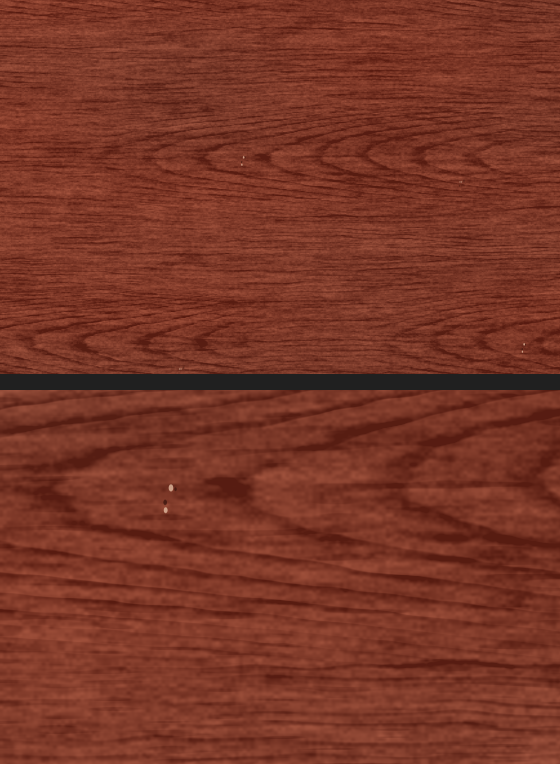
Top, the full canvas; bottom, a detail of the centre.
Give the GLSL for this texture, as a WebGL 2 fragment shader.

```glsl
#version 300 es
precision highp float;
// Draws a reddish brown wood veneer with arched growth rings, long fibres and fine pores.

uniform vec2 u_resolution;
out vec4 fragColor;

const vec2 LEAF = vec2(1.5, 0.5);      // size of one repeat of the arched figure
const float LEAF_BASE = 0.33;          // lower edge of the middle leaf
const float ARCH_WIDTH = 0.022;        // opening of the arches
const float RINGS_PER_UNIT = 7.0;
const float LINES_PER_UNIT = 70.0;
const vec3 DARK_WOOD = vec3(0.34, 0.112, 0.07);
const vec3 LIGHT_WOOD = vec3(0.62, 0.318, 0.235);
const vec3 PALE_CHIP = vec3(0.86, 0.70, 0.60);

float hash(vec2 cell) {
    vec3 q = fract(vec3(cell.xyx) * vec3(0.1031, 0.1030, 0.0973));
    q += dot(q, q.yzx + 33.33);
    return fract((q.x + q.y) * q.z);
}

// Smooth value noise, centred on zero
float noise(vec2 p) {
    vec2 i = floor(p), f = fract(p);
    f = f * f * (3.0 - 2.0 * f);
    float low = mix(hash(i), hash(i + vec2(1, 0)), f.x);
    float high = mix(hash(i + vec2(0, 1)), hash(i + vec2(1, 1)), f.x);
    return mix(low, high, f.y) - 0.5;
}

// Position in a leaf: x along the arches, y from their axis; rows shift by half
vec2 leafPosition(vec2 p) {
    float row = floor((p.y - LEAF_BASE) / LEAF.y);
    float x = mod(p.x + 0.5 * LEAF.x * row, LEAF.x);
    return vec2(x, p.y - LEAF_BASE - (row + 0.5) * LEAF.y);
}

// Where the arched figure shows: 1 in the leaf, fading to 0 at its ends and edges
float figureMask(vec2 leaf) {
    float along = smoothstep(0.1, 0.5, leaf.x) * (1.0 - smoothstep(1.3, 1.48, leaf.x));
    return along * (1.0 - smoothstep(0.06, 0.19, abs(leaf.y)));
}

// Height along which the fibres run, bent around the arches
float fibreHeight(vec2 p, vec2 leaf) {
    float bulge = smoothstep(0.05, 0.95, leaf.x) * (1.0 - smoothstep(1.0, 1.5, leaf.x));
    float bend = 0.028 * bulge * sin(leaf.y * 12.566);
    return p.y - bend + 0.022 * noise(p * vec2(2.2, 4.0)) + 0.004 * noise(p * vec2(11.0, 24.0));
}

// Thin dark late wood: soft outer side, crisp inner side, ragged edges
float growthRings(vec2 p, vec2 leaf) {
    float axis = leaf.y + 0.02 * noise(p * vec2(3.0, 5.0));
    float level = leaf.x - axis * axis / ARCH_WIDTH;
    level += 0.07 * noise(p * vec2(4.0, 8.0)) + 0.018 * noise(p * vec2(24.0, 75.0));
    level += 0.014 * noise(p * vec2(45.0, 190.0));
    float f = fract(level * RINGS_PER_UNIT);
    float body = smoothstep(0.45, 0.88, f);
    return body * body * (1.0 - smoothstep(0.9, 1.0, f));
}

// Layered fibres, weighted towards the thread-like ones
float fibres(vec2 g) {
    float sum = 0.0, weight = 0.1;
    vec2 scale = vec2(1.6, 26.0);
    for (int i = 0; i < 4; i++) {
        sum += weight * noise(g * scale + float(i) * 17.3);
        scale *= vec2(2.3, 1.95);
        weight *= 1.5;
    }
    return sum;
}

// Long, nearly evenly spaced dark lines that fade in and out
float grainLines(vec2 g) {
    float f = fract(g.y * LINES_PER_UNIT + 2.4 * noise(g * vec2(2.2, 13.0) + 41.0)
                    + 0.5 * noise(g * vec2(22.0, 70.0)));
    float line = smoothstep(0.45, 0.78, f) * (1.0 - smoothstep(0.8, 1.0, f));
    return line * smoothstep(-0.25, 0.3, noise(g * vec2(4.0, 70.0) + 57.0));
}

// Short thin pores
float pores(vec2 g) {
    return smoothstep(0.12, 0.36, noise(g * vec2(20.0, 210.0) + 73.0));
}

// Small chips around a point; x is the pale part, y the dark pit
vec2 chips(vec2 leaf, vec2 centre, float seed, float pixel) {
    vec2 mask = vec2(0.0);
    for (int i = 0; i < 4; i++) {
        vec2 key = vec2(float(i), seed);
        vec2 offset = (vec2(hash(key), hash(key + 9.0)) - 0.5) * vec2(0.018, 0.026);
        float d = length((leaf - centre - offset) * vec2(1.2, 0.8));
        float radius = mix(0.001, 0.0026, hash(key + 21.0));
        float spot = 1.0 - smoothstep(radius - pixel, radius + pixel, d);
        if (i % 2 == 0) mask.x = max(mask.x, spot);
        else mask.y = max(mask.y, spot);
    }
    return mask;
}

void main() {
    vec2 p = gl_FragCoord.xy / u_resolution.y;
    float pixel = 0.7 / u_resolution.y;
    vec2 leaf = leafPosition(p);
    vec2 grain = vec2(p.x, fibreHeight(p, leaf));
    float figure = figureMask(leaf);

    // Tone from broad patches down to fine tooth
    float broad = noise(p * vec2(1.8, 5.5) + 5.0) + 0.5 * noise(p * vec2(4.0, 12.0) + 11.0);
    float tone = 0.62 + 0.13 * broad + fibres(grain);
    tone -= 0.34 * grainLines(grain) * (1.0 - 0.5 * figure) + 0.22 * pores(grain);
    tone -= 0.42 * figure * growthRings(p, leaf) * (1.0 + noise(grain * vec2(20.0, 150.0)));
    tone += 0.32 * noise(p * vec2(130.0, 270.0)) + 0.2 * noise(p * vec2(290.0, 310.0) + 3.0);
    vec3 color = mix(DARK_WOOD, LIGHT_WOOD, clamp(tone, 0.0, 1.05));

    // Slow drift between redder and browner stain
    color += vec3(0.012, -0.014, -0.016) * noise(p * vec2(2.0, 6.0) + 29.0);

    // Sparse chips in the surface
    vec2 chip = max(chips(leaf, vec2(0.65, -0.01), 3.0, pixel),
                    0.6 * chips(leaf, vec2(1.236, -0.072), 8.0, pixel));
    color = mix(color, DARK_WOOD * 0.6, chip.y * 0.7);
    color = mix(color, PALE_CHIP, chip.x * 0.85);
    fragColor = vec4(color, 1.0);
}
```
